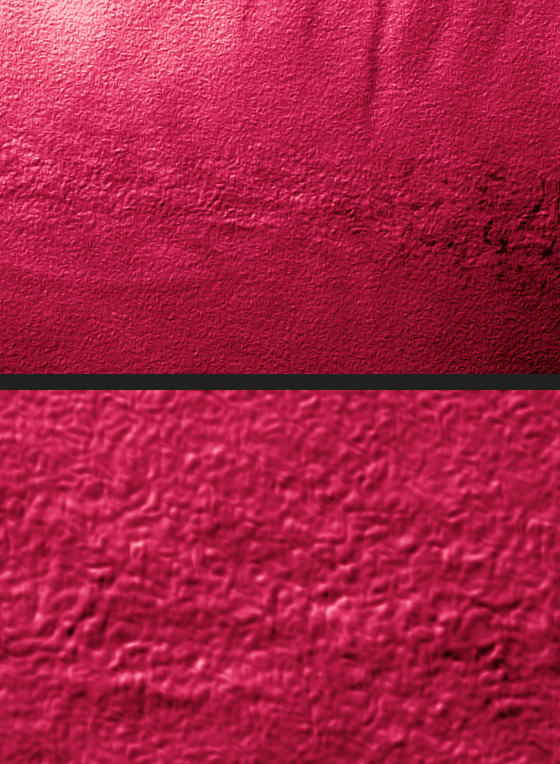
Top, the full canvas; bottom, a detail of the centre.
A WebGL 2 fragment shader for this texture:

```glsl
#version 300 es
precision highp float;

#define FINE_SCALE 82.0
#define COARSE_SCALE 50.0
#define GRAIN_GAIN 5.2
#define LIGHT_STEP vec2(-0.0024, 0.0040)
#define BAND_WIDTH 0.165
#define FOLD_SPACING 0.17
#define FOLD_DEPTH 0.75
#define CREASE_DEPTH 1.2
#define PIT_DEPTH 2.0

uniform vec2 u_resolution;
out vec4 fragColor;

vec2 hash2(vec2 cell) {
    vec3 h = fract(cell.xyx * vec3(0.1031, 0.1030, 0.0973));
    h += dot(h, h.yzx + 33.33);
    return fract((h.xx + h.yz) * h.zy) * 2.0 - 1.0;
}

// Gradient noise, roughly -0.7 to 0.7
float noise(vec2 p) {
    vec2 i = floor(p), f = fract(p);
    vec2 u = f * f * f * (f * (f * 6.0 - 15.0) + 10.0);
    vec2 o = vec2(0.0, 1.0);
    float low = mix(dot(hash2(i), f), dot(hash2(i + o.yx), f - o.yx), u.x);
    float high = mix(dot(hash2(i + o), f - o), dot(hash2(i + 1.0), f - 1.0), u.x);
    return mix(low, high, u.y);
}

// Rounded pebbles with sharp valleys, octaves turned to hide the lattice
float pebbles(vec2 p, float scale) {
    const mat2 turn = mat2(0.8, 0.6, -0.6, 0.8);
    vec2 q = turn * p * scale;
    q += 0.5 * vec2(noise(q * 0.5), noise(q * 0.5 + 17.3));
    vec2 r = turn * q;
    return 0.8 * abs(noise(q)) + 0.55 * noise(r * 0.9 + 9.1) + 0.3 * noise(turn * r * 1.8 + 5.7);
}

float relief(vec2 p, float rough) {
    float fine = pebbles(p, FINE_SCALE);
    float coarse = pebbles(p + 3.1, COARSE_SCALE);
    return mix(0.7 * fine, 1.1 * coarse + 0.5 * fine, rough);
}

// Lit lip above the line, shadow below it
float crease(float offset, float width) {
    float s = offset / width;
    return 2.0 * s * exp(-s * s);
}

vec3 ramp(float tone) {
    vec3 stops[8] = vec3[8](
        vec3(0.10, 0.00, 0.01), vec3(0.29, 0.02, 0.05),
        vec3(0.46, 0.04, 0.13), vec3(0.59, 0.07, 0.19),
        vec3(0.73, 0.11, 0.27), vec3(0.88, 0.22, 0.40),
        vec3(0.96, 0.45, 0.56), vec3(1.00, 0.74, 0.77));
    float t = clamp(tone + 1.0, 0.0, 6.999);
    int i = int(t);
    return mix(stops[i], stops[i + 1], fract(t));
}

// Light falling from the upper left corner
float lighting(vec2 uv) {
    float tone = 2.66 + 1.9 * (uv.y - 0.5) - 1.2 * (uv.x - 0.5);
    vec2 glow = (uv - vec2(0.08, 1.0)) / vec2(0.34, 0.27);
    tone += 1.4 * exp(-dot(glow, glow));
    tone -= 1.0 * smoothstep(0.65, 1.0, uv.x) * smoothstep(0.7, 0.3, uv.y);
    return tone - 0.7 * smoothstep(0.25, 0.0, uv.x) * smoothstep(0.3, 0.0, uv.y);
}

// Hanging folds that fade downward from the top edge
float folds(vec2 p) {
    float drop = 1.0 - p.y, tone = 0.0;
    float sway = 0.025 * noise(p * vec2(2.0, 6.0)) + 0.012 * noise(p * 17.0);
    for (int i = 0; i < 5; i++) {
        float k = float(i);
        float main = exp(-3.0 * (k - 2.0) * (k - 2.0));
        float len = 0.14 + 0.03 * k + 0.25 * main;
        float d = p.x - 0.68 - FOLD_SPACING * k + mix(0.3, 0.13, main) * drop + sway;
        float fade = smoothstep(len, len * 0.3, drop);
        float shade = exp(-pow(d / 0.015, 2.0)) - 0.5 * exp(-pow((d - 0.045) / 0.03, 2.0));
        tone -= FOLD_DEPTH * (0.8 + 1.1 * main) * fade * shade;
    }
    float soft = noise(vec2(p.x + 0.25 * drop, p.y * 0.35) * 8.0);
    return tone + 1.2 * soft * smoothstep(0.5, 0.9, p.y);
}

// Long wandering creases in the rough band and one arc beneath it
float creases(vec2 p, float bandOffset, float rough) {
    float wobble = 0.035 * noise(p * 6.0) + 0.014 * noise(p * 24.0);
    float tone = 0.0;
    for (int i = 0; i < 3; i++) {
        float k = float(i);
        float presence = smoothstep(-0.1, 0.35, noise(vec2(p.x * 2.5, k * 7.3)));
        float d = bandOffset - 0.065 * (k - 1.0) + wobble * (1.0 + 0.4 * k);
        tone += presence * crease(d, 0.009);
    }
    float arc = p.y - 0.24 - 0.45 * (p.x - 0.35) * (p.x - 0.35) + 0.3 * wobble;
    tone += 0.35 * crease(arc, 0.025) * smoothstep(0.75, 0.5, p.x);
    float wrinkles = noise(vec2(p.x * 8.0, (p.y + 0.1 * p.x) * 26.0) + 3.0 * wobble);
    float clumps = noise(p * 19.0 + 4.0) + noise(p * 8.0 + 2.0);
    return CREASE_DEPTH * tone + wrinkles * (0.35 + rough) + clumps * (0.3 + 0.35 * rough);
}

void main() {
    vec2 uv = gl_FragCoord.xy / u_resolution;
    vec2 p = gl_FragCoord.xy / u_resolution.y;

    float bandOffset = uv.y - 0.55 + 0.17 * uv.x + 0.06 * noise(p * 3.0);
    float rough = exp(-pow(bandOffset / BAND_WIDTH, 2.0));

    float tone = lighting(uv) + folds(p) + creases(p, bandOffset, rough);
    tone += GRAIN_GAIN * (relief(p, rough) - relief(p + LIGHT_STEP, rough));

    // Small shadowed pits toward the right of the band
    float pits = smoothstep(0.08, 0.4, noise(p * vec2(40.0, 31.0) + 6.0 * noise(p * 5.0)));
    tone -= PIT_DEPTH * pits * rough * smoothstep(0.45, 0.9, uv.x);

    fragColor = vec4(ramp(tone), 1.0);
}
```
